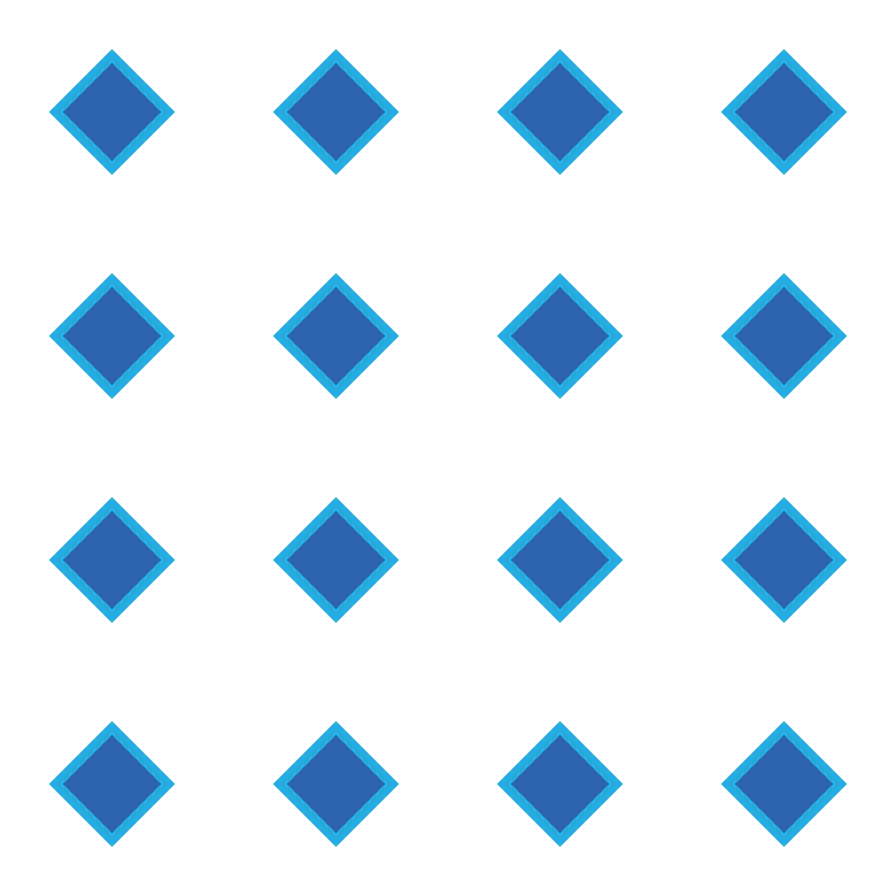
Give the GLSL for this pattern, as a WebGL 1 fragment shader.

```glsl
precision highp float;
// A square grid of flat two-tone diamonds on a white ground.
// Each cell is folded to its centre, and a diamond distance function
// is layered twice: a light blue border, then a dark blue core.

uniform vec2 u_resolution;

#define REPEATS 4.0
#define OUTER_RADIUS 0.28125
#define INNER_RADIUS 0.21875
#define GROUND_COLOR vec3(1.0, 1.0, 1.0)
#define BORDER_COLOR vec3(0.14, 0.67, 0.88)
#define CORE_COLOR vec3(0.18, 0.39, 0.69)

// Signed distance to a diamond with the given half-diagonal
float diamondDistance(vec2 p, float radius) {
    return (abs(p.x) + abs(p.y) - radius) * 0.70710678;
}

// Coverage of a shape, smoothed over about one pixel
float coverage(float dist, float pixel) {
    return clamp(0.5 - dist / pixel, 0.0, 1.0);
}

void main() {
    // Cell coordinates, centred on each diamond
    vec2 uv = gl_FragCoord.xy / u_resolution;
    vec2 cell = fract(uv * REPEATS) - 0.5;
    float pixel = REPEATS / min(u_resolution.x, u_resolution.y);

    // Border first, core on top
    float border = coverage(diamondDistance(cell, OUTER_RADIUS), pixel);
    float core = coverage(diamondDistance(cell, INNER_RADIUS), pixel);
    vec3 color = mix(GROUND_COLOR, BORDER_COLOR, border);
    color = mix(color, CORE_COLOR, core);

    gl_FragColor = vec4(color, 1.0);
}
```
